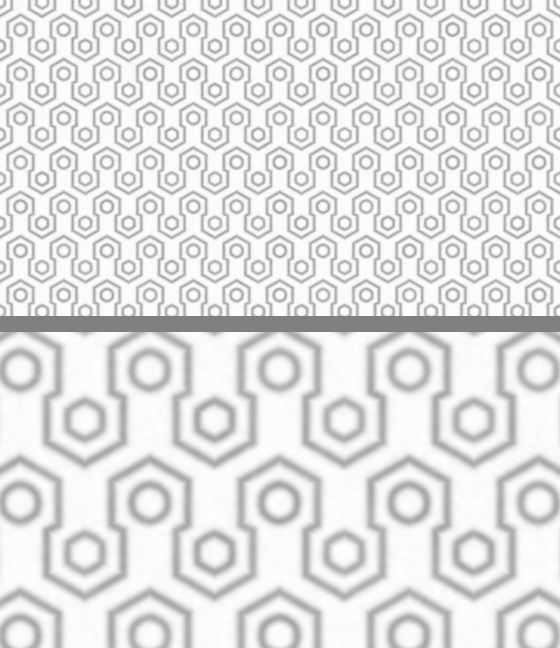
Top, the full canvas; bottom, a detail of the centre.
Give the GLSL for this pattern, as a Shadertoy shader.

```glsl
// Rows of soft grey serpentine lines weaving over and under small rings, along half-hexagons.

const vec2 PERIOD = vec2(0.13675, 0.14005);  // one repeat, in canvas heights
const vec2 PHASE = vec2(-0.0006, 0.1264);    // an upper ring, from the canvas centre
const float DROP = 0.0527;                   // upper ring to lower ring
const float HEX_APOTHEM = 0.0403;
const float HEX_RADIUS = 0.0463;
const float RING_RADIUS = 0.0190;
const float UPPER_FACET = 0.2;               // 0 = circle, 1 = hexagon
const float LOWER_FACET = 0.6;
const float LINE_SOFTNESS = 0.0053;
const float INK_VARIATION = 0.12;
const float MOTTLE_SCALE = 150.0;
const float MOTTLE = 0.022;
const vec3 PAPER = vec3(0.985);
const vec3 INK = vec3(0.675);

float hash(vec2 p) {
    vec3 q = fract(p.xyx * 0.1031);
    q += dot(q, q.yzx + 33.33);
    return fract((q.x + q.y) * q.z);
}

float valueNoise(vec2 p) {
    vec2 i = floor(p), f = fract(p);
    f = f * f * (3.0 - 2.0 * f);
    return mix(mix(hash(i), hash(i + vec2(1, 0)), f.x),
               mix(hash(i + vec2(0, 1)), hash(i + vec2(1, 1)), f.x), f.y);
}

float segmentDistance(vec2 p, vec2 a, vec2 b) {
    vec2 pa = p - a, ba = b - a;
    return length(pa - ba * clamp(dot(pa, ba) / dot(ba, ba), 0.0, 1.0));
}

// Ring outline, blended between a circle and a pointed-top hexagon
float ringDistance(vec2 p, float facet) {
    p = abs(p);
    float hexagon = max(p.x, 0.5 * p.x + 0.8660254 * p.y);
    return abs(mix(length(p), hexagon * 1.05, facet) - RING_RADIUS);
}

// Half a wave; it is point-symmetric about the middle of its step
float waveDistance(vec2 p) {
    vec2 middle = vec2(PERIOD.x * 0.25, -DROP * 0.5);
    vec2 tip = vec2(0.0, HEX_RADIUS) - middle;
    vec2 shoulder = vec2(HEX_APOTHEM, HEX_RADIUS * 0.5) - middle;
    vec2 waist = vec2(HEX_APOTHEM, -HEX_RADIUS * 0.5) - middle;
    vec2 q = p - middle;
    float d = segmentDistance(q, waist, -waist);
    for (int side = 0; side < 2; side++) {
        d = min(d, segmentDistance(q, tip, shoulder));
        d = min(d, segmentDistance(q, shoulder, waist));
        q = -q;
    }
    return d;
}

void mainImage(out vec4 fragColor, in vec2 fragCoord) {
    vec2 p = (fragCoord - 0.5 * iResolution.xy) / iResolution.y - PHASE;
    float column = round(p.x / PERIOD.x);
    float row = round((p.y + DROP * 0.5) / PERIOD.y);
    float x = abs(p.x - column * PERIOD.x);

    // Neighbouring rows interlock, so test them as well
    float line = 1.0;
    float ring = 1.0;
    for (int k = -1; k <= 1; k++) {
        vec2 q = vec2(x, p.y - (row + float(k)) * PERIOD.y);
        line = min(line, waveDistance(q));
        ring = min(ring, ringDistance(q, UPPER_FACET));
        ring = min(ring, ringDistance(q - vec2(PERIOD.x * 0.5, -DROP), LOWER_FACET));
    }

    // Uneven ink: each ring differs a little and the lines fade softly
    bool isLower = x > PERIOD.x * 0.25;
    float ringId = isLower ? 2.0 * floor(p.x / PERIOD.x) + 1.0 : 2.0 * column;
    float ringInk = 1.0 + INK_VARIATION * (hash(vec2(ringId, row) + 57.0) - 0.5);
    float lineInk = 1.0 + INK_VARIATION * (valueNoise(p * 40.0 + 90.0) - 0.5);
    vec2 distances = vec2(line, ring) / LINE_SOFTNESS;
    vec2 coverage = exp(-distances * distances) * vec2(lineInk, ringInk);
    float ink = max(coverage.x, coverage.y);

    // Faint mottling of the paper, strongest beside the lines
    float nearLine = exp(-min(line, ring) * 60.0);
    float mottle = (valueNoise(p * MOTTLE_SCALE + 300.0) - 0.5) * MOTTLE * (0.5 + nearLine);
    fragColor = vec4(clamp(mix(PAPER, INK, ink) + mottle, 0.0, 1.0), 1.0);
}
```
